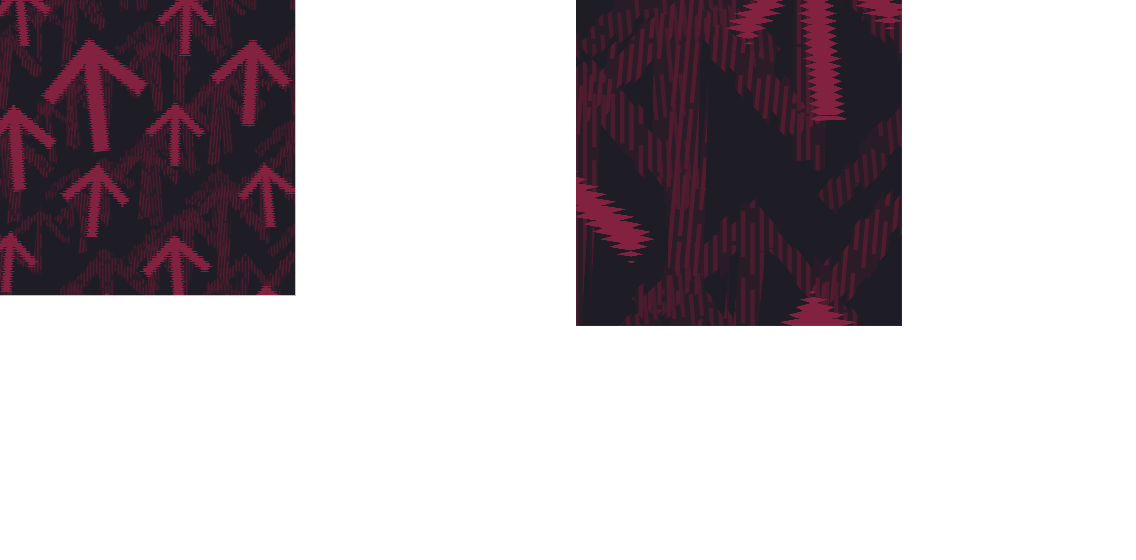
Left, the full canvas; right, a detail of the centre.
This pattern is drawn by a Shadertoy shader. Its source:

```glsl
// Stitched crimson arrows over faint threaded arrows, in a dark panel on white.

const vec3 PAPER   = vec3(1.0);
const vec3 GROUND  = vec3(0.118, 0.110, 0.145);
const vec3 THREAD  = vec3(0.32, 0.11, 0.18);
const vec3 CRIMSON = vec3(0.515, 0.13, 0.25);

const float PANEL_SIDE   = 0.52734375;       // share of the canvas, top left
const vec2  ARROW_CELL   = vec2(0.275, 0.41);
const vec2  ARROW_LENGTH = vec2(0.205, 0.385);
const vec2  GHOST_CELL   = vec2(0.245, 0.34);
const vec2  GHOST_LENGTH = vec2(0.21, 0.34);
const int   GHOST_LAYERS = 3;

// Arrow proportions relative to its length
const float HEAD_ANGLE = 0.80;
const float ARM_LENGTH = 0.65;
const float ARM_WIDTH  = 0.125;
const float SHAFT_HALF = 0.068;
const float MAX_TILT   = 0.13;

const float STITCH_PERIOD = 0.0085;
const float STITCH_REACH  = 0.0075;
const float THREAD_PERIOD = 0.0105;
const float THREAD_HALF   = 0.0024;
const float DASH_PERIOD   = 0.075;
const float RAGGEDNESS    = 0.008;
const float GAP_TINT      = 0.26;

float hash(vec2 p) {
    return fract(sin(dot(p, vec2(127.1, 311.7))) * 43758.55);
}

float fill(float d, float aa) {
    return 1.0 - smoothstep(-aa, aa, d);
}

// Distance to an upright arrow of length 1 with its tip at the origin
float arrow(vec2 p) {
    p.x = abs(p.x);
    float s = sin(HEAD_ANGLE), c = cos(HEAD_ANGLE);
    float along  = dot(p, vec2(s, -c));
    float inward = dot(p, vec2(-c, -s));
    float arm   = max(along - ARM_LENGTH, abs(inward - 0.5 * ARM_WIDTH) - 0.5 * ARM_WIDTH);
    float shaft = max(max(p.x - SHAFT_HALF, -p.y - 1.0), -inward);
    return min(arm, shaft);
}

// Distance to jittered arrows in staggered columns
float arrowField(vec2 p, vec2 cell, vec2 lengths, float seed) {
    float nearest = 1.0;
    float column = floor(p.x / cell.x);
    for (int i = -1; i <= 1; i++) {
        float col = column + float(i);
        float stagger = 0.5 * mod(col, 2.0);
        float row = floor(p.y / cell.y - stagger);
        for (int j = -1; j <= 1; j++) {
            vec2 id = vec2(col, row + float(j));
            vec2 key = id + seed;
            vec2 jitter = vec2(hash(key), hash(key + 17.3)) - 0.5;
            vec2 tip = (id + vec2(0.5, 0.9 + stagger) + jitter * vec2(0.24, 0.18)) * cell;
            float pick = hash(key + 41.9);
            float size = mix(lengths.x, lengths.y, pick * pick);
            float tilt = MAX_TILT * (2.0 * hash(key + 73.1) - 1.0);
            float c = cos(tilt), s = sin(tilt);
            vec2 local = mat2(c, s, -s, c) * (p - tip) / size;
            nearest = min(nearest, arrow(local) * size);
        }
    }
    return nearest;
}

// Tint of one layer of arrows drawn in broken, slanted threads
float ghostLayer(vec2 p, float layer, float aa) {
    float slant = (layer - 1.0) * 0.09;
    float x = (p.x + slant * p.y) / THREAD_PERIOD + 0.33 * layer;
    float id = floor(x);
    float r = hash(vec2(id, layer));
    float line = fill(abs(fract(x) - 0.5) * THREAD_PERIOD - THREAD_HALF, aa);
    float dash = abs(fract(p.y / DASH_PERIOD + r) - 0.5) - mix(0.32, 0.52, r);
    line *= fill(dash * DASH_PERIOD, aa);
    vec2 shift = vec2(0.37, 0.23) * layer + 0.11;
    float d = arrowField(p + shift, GHOST_CELL, GHOST_LENGTH, 9.0 + 23.0 * layer);
    d += RAGGEDNESS * (2.0 * r - 1.0);
    return fill(d, aa) * mix(GAP_TINT, 1.0, line) * (1.0 - 0.13 * layer);
}

void mainImage(out vec4 fragColor, in vec2 fragCoord) {
    vec2 canvas = fragCoord / iResolution.y;
    vec2 p = (canvas - vec2(0.0, 1.0 - PANEL_SIDE)) / PANEL_SIDE;
    float aa = 0.6 / (iResolution.y * PANEL_SIDE);

    // Faint threaded arrows
    float ghost = 0.0;
    for (int i = 0; i < GHOST_LAYERS; i++)
        ghost = max(ghost, ghostLayer(p, float(i), aa));
    vec3 color = mix(GROUND, THREAD, ghost);

    // Bold arrows with a comb of horizontal stitches at the edge
    float stitchRow = p.y / STITCH_PERIOD;
    float comb = 1.0 - 4.0 * abs(fract(stitchRow) - 0.5);
    float reach = STITCH_REACH * mix(0.6, 1.0, hash(vec2(floor(stitchRow), 5.0)));
    float bold = arrowField(p + vec2(0.08, 0.13), ARROW_CELL, ARROW_LENGTH, 3.0);
    color = mix(color, CRIMSON, fill(bold - comb * reach, aa));

    // Panel border
    float outside = max(p.x - 1.0, -p.y);
    fragColor = vec4(mix(PAPER, color, fill(outside, aa)), 1.0);
}
```
